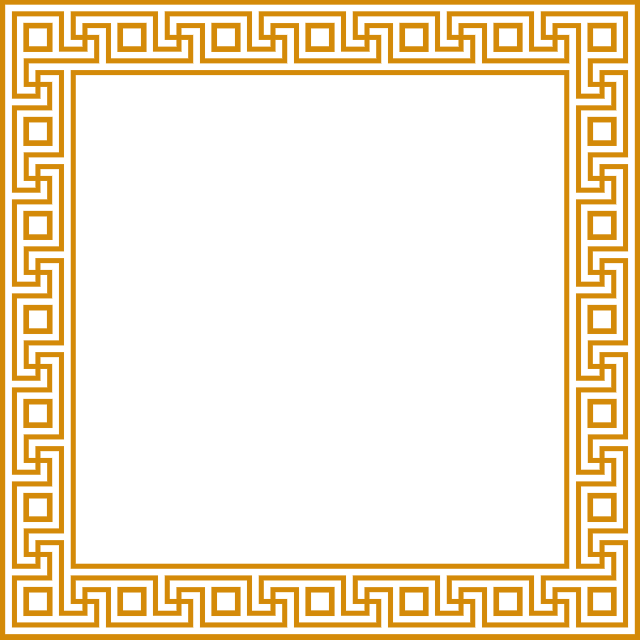
Write a WebGL 2 fragment shader that draws this pattern.

```glsl
#version 300 es
precision highp float;

#define UNITS 54.46       // grid units across the canvas
#define MIDDLE 27.0       // grid centre
#define PERIOD 8.0        // spacing of the small squares
#define STROKE 0.215      // half width of a line
#define SQUARE_STROKE 0.24
#define LIFT 0.05         // small upward offset of the frame
#define GOLD vec3(0.83, 0.54, 0.03)
#define PAPER vec3(1.0)

uniform vec2 u_resolution;
out vec4 fragColor;

const float FAR = 100.0;

// Square-ended distance to an axis-aligned segment
float segment(vec2 p, vec2 a, vec2 b) {
    vec2 d = abs(p - clamp(p, a, b));
    return max(d.x, d.y) - STROKE;
}

// Outline of a square of half size r
float squareRing(vec2 p, float r, float halfWidth) {
    p = abs(p);
    return abs(max(p.x, p.y) - r) - halfWidth;
}

// Interlocking key band: x runs along the band, y across it from 1 to 5
float keyBand(vec2 q) {
    float along = abs(q.x - MIDDLE);
    if (along > 24.0) return FAR;

    // Each link has half-turn symmetry about its crossing
    vec2 c = vec2(mod(q.x - 3.0, PERIOD) - 4.0, q.y - 3.0);
    if (c.x < 0.0) c = -c;

    float d = squareRing(c - vec2(4.0, 0.0), 1.0, SQUARE_STROKE);

    // Long bars and legs
    d = min(d, segment(c, vec2(0.0, -2.0), vec2(4.0, -2.0)));
    d = min(d, segment(c, vec2(0.0, 2.0), vec2(1.0, 2.0)));
    d = min(d, segment(c, vec2(2.0, -1.0), vec2(2.0, 2.0)));
    d = min(d, segment(c, vec2(1.0, 0.0), vec2(1.0, 2.0)));
    if (along < 22.0)
        d = min(d, segment(c, vec2(2.0, 2.0), vec2(4.0, 2.0)));

    // Central crossing and hook
    d = min(d, segment(c, vec2(0.0), vec2(1.0, 0.0)));
    d = min(d, segment(c, vec2(0.0, -1.0), vec2(0.0, 1.0)));
    d = min(d, segment(c, vec2(0.0, -1.0), vec2(2.0, -1.0)));
    return d;
}

float frame(vec2 p) {
    vec2 s = abs(p - MIDDLE);
    float edge = max(s.x, s.y);

    // Plain borders
    float d = MIDDLE - STROKE - edge;
    d = min(d, abs(edge - 21.0) - STROKE);

    // Corner squares and the outer sides around them
    d = min(d, squareRing(s - 24.0, 1.0, SQUARE_STROKE));
    d = min(d, segment(s, vec2(22.0, 26.0), vec2(26.0)));
    d = min(d, segment(s, vec2(26.0, 22.0), vec2(26.0)));

    // Opposite bands share one orientation; the side bands are turned
    vec2 nearSide = p - 48.0 * step(MIDDLE, p);
    d = min(d, keyBand(vec2(p.x, nearSide.y)));
    d = min(d, keyBand(vec2(p.y, 6.0 - nearSide.x)));
    return d;
}

void main() {
    vec2 uv = gl_FragCoord.xy / u_resolution;
    vec2 p = (vec2(uv.x, 1.0 - uv.y) - 0.5) * UNITS + MIDDLE;
    p.y += LIFT;

    float pixel = UNITS / min(u_resolution.x, u_resolution.y);
    float ink = 1.0 - smoothstep(-0.6 * pixel, 0.6 * pixel, frame(p));
    fragColor = vec4(mix(PAPER, GOLD, ink), 1.0);
}
```
